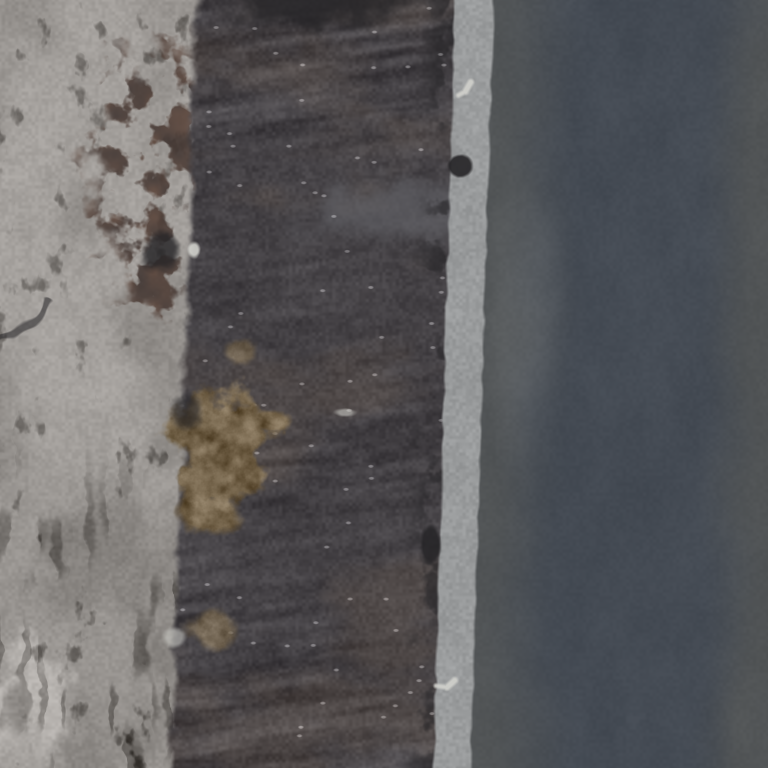
This texture is drawn by a WebGL 1 fragment shader. Its source:

```glsl
precision highp float;
// Aerial view of a roadside: worn concrete, raked soil with moss, a pale curb and asphalt.
uniform vec2 u_resolution;

const vec3 CONCRETE = vec3(0.645, 0.630, 0.615);
const vec3 CONCRETE_STAIN = vec3(0.50, 0.485, 0.47);
const vec3 SOIL = vec3(0.268, 0.256, 0.270);
const vec3 SOIL_BROWN = vec3(0.325, 0.295, 0.285);
const vec3 SOIL_DUST = vec3(0.385, 0.385, 0.405);
const vec3 CURB = vec3(0.600, 0.608, 0.612);
const vec3 ASPHALT = vec3(0.268, 0.293, 0.328);
const vec3 ASPHALT_WORN = vec3(0.318, 0.330, 0.336);
const vec3 MOSS = vec3(0.475, 0.405, 0.295);
const vec3 RUST = vec3(0.36, 0.265, 0.22);
const vec3 DARK = vec3(0.145, 0.14, 0.15);
const vec3 CHALK = vec3(0.82, 0.82, 0.80);
const float EDGE_BLUR = 0.0025;

float hash(vec2 p) {
  p = fract(p * vec2(0.1031, 0.1130));
  p += dot(p, p.yx + 33.33);
  return fract((p.x + p.y) * p.x * 7.31);
}

float noise(vec2 p) {
  vec2 i = floor(p), f = fract(p);
  f = f * f * (3.0 - 2.0 * f);
  return mix(mix(hash(i), hash(i + vec2(1, 0)), f.x),
             mix(hash(i + vec2(0, 1)), hash(i + vec2(1, 1)), f.x), f.y);
}

float fbm(vec2 p) {
  float sum = 0.0, amp = 0.533;
  for (int i = 0; i < 4; i++) {
    sum += amp * noise(p);
    p = mat2(1.6, 1.2, -1.2, 1.6) * p + 17.3;
    amp *= 0.5;
  }
  return sum;
}

// Soft elliptical mask; rough shifts its outline.
float blob(vec2 p, vec2 center, vec2 radius, float rough, float blur) {
  return 1.0 - smoothstep(1.0 - blur, 1.0 + blur, length((p - center) / radius) + rough);
}

float segment(vec2 p, vec2 a, vec2 b, float width) {
  vec2 d = b - a;
  float t = clamp(dot(p - a, d) / dot(d, d), 0.0, 1.0);
  return 1.0 - smoothstep(width - EDGE_BLUR, width + EDGE_BLUR, length(p - a - d * t));
}

vec3 concrete(vec2 p, float rough, float grit) {
  float stain = smoothstep(0.40, 0.72, fbm(p * vec2(9.0, 7.0) + 3.0));
  vec3 c = mix(CONCRETE, CONCRETE_STAIN, 0.55 * stain);
  c += 0.06 * (grit - 0.5) + 0.05 * (fbm(p * 35.0) - 0.5);
  // Vertical scrapes in the lower part
  float low = 1.0 - smoothstep(0.25, 0.48, p.y);
  float scrape = smoothstep(0.57, 0.82, noise(vec2(p.x * 95.0 + 2.0 * rough, p.y * 13.0)));
  c -= (0.05 + 0.17 * scrape * smoothstep(0.3, 0.6, noise(p * 14.0))) * low;
  c += 0.13 * blob(p, vec2(0.035, 0.06), vec2(0.055, 0.10), rough, 0.3);
  // Pits, crack and rust clusters
  c -= 0.20 * smoothstep(0.68, 0.82, fbm(p * vec2(38.0, 27.0) + 9.0));
  vec2 q = p + 0.025 * (vec2(noise(p * 45.0), noise(p * 45.0 + 20.0)) - 0.5);
  c = mix(c, DARK, 0.55 * segment(q, vec2(0.0, 0.55), vec2(0.065, 0.61), 0.006));
  float area = blob(p, vec2(0.195, 0.765), vec2(0.075, 0.155), rough, 0.25);
  float flakes = smoothstep(0.49, 0.62, fbm(p * 34.0 + 5.0));
  c = mix(c, mix(RUST, DARK, 0.6 * noise(p * 60.0)), 0.85 * area * flakes);
  return mix(c, DARK, 0.8 * blob(p, vec2(0.211, 0.673), vec2(0.020, 0.022), rough, 0.35));
}

vec3 soil(vec2 p, float rough, float grit) {
  float wave = p.y - 0.14 * p.x + 0.022 * fbm(p * vec2(5.0, 9.0));
  float ridge = noise(vec2(p.x * 8.0, wave * 82.0)) - 0.5;
  ridge += 0.5 * (noise(vec2(p.x * 17.0, wave * 160.0) + 8.0) - 0.5);
  vec3 c = mix(SOIL, SOIL_BROWN, 0.75 * smoothstep(0.45, 0.75, fbm(p * vec2(6.0, 12.0))));
  c += ridge * 0.12 * smoothstep(0.2, 0.65, noise(p * vec2(5.0, 8.0) + 4.0));
  c += 0.06 * (grit - 0.5) + 0.06 * (fbm(p * 45.0) - 0.5);
  c = mix(c, SOIL_DUST, 0.65 * blob(p, vec2(0.52, 0.725), vec2(0.11, 0.035), rough, 0.6));
  c = mix(c, DARK, 0.8 * blob(p, vec2(0.41, 1.0), vec2(0.12, 0.034), rough, 0.45));
  // Dark clods gathered along the curb
  float nearCurb = smoothstep(0.055, 0.01, 0.565 + 0.027 * p.y - p.x);
  c = mix(c, DARK, 0.6 * nearCurb * smoothstep(0.52, 0.68, fbm(p * 30.0)));
  // Scattered pebbles
  vec2 cell = floor(p * 65.0);
  vec2 spot = 0.25 + 0.5 * vec2(hash(cell + 7.0), hash(cell + 31.0));
  float pebble = smoothstep(0.22, 0.06, length((fract(p * 65.0) - spot) * vec2(0.7, 1.2)));
  c += 0.24 * pebble * step(0.955, hash(cell + 53.0));
  return c;
}

vec3 asphalt(vec2 p, float grit) {
  float drift = 0.07 * (fbm(p * vec2(7.0, 5.0)) - 0.5);
  float x = p.x + drift - 0.025 * p.y;
  float worn = 1.0 - smoothstep(0.62, 0.75, x) + smoothstep(0.89, 0.98, x);
  vec3 c = mix(ASPHALT, ASPHALT_WORN, clamp(worn, 0.0, 1.0));
  c += 0.035 * (fbm(p * vec2(28.0, 16.0)) - 0.5) + 0.018 * (grit - 0.5);
  return c + 0.045 * blob(p, vec2(0.68, 0.58), vec2(0.04, 0.17), drift * 8.0, 0.6);
}

void main() {
  vec2 p = gl_FragCoord.xy / u_resolution;
  float rough = 1.1 * (fbm(p * 32.0) - 0.5);
  float grit = noise(p * 230.0);
  float wobble = 0.004 * (noise(p * 55.0) - 0.5);

  // Four vertical bands
  float soilEdge = 0.222 + 0.036 * p.y + 0.018 * rough;
  vec3 c = mix(concrete(p, rough, grit), soil(p, rough, grit),
               smoothstep(-0.006, 0.006, p.x - soilEdge));
  float curbLeft = p.x - 0.565 - 0.027 * p.y + wobble;
  float curbRight = p.x - 0.612 - 0.031 * p.y + wobble;
  vec3 curb = CURB + 0.07 * (grit - 0.5) + 0.05 * (fbm(p * 24.0) - 0.5);
  c = mix(c, curb, smoothstep(-EDGE_BLUR, EDGE_BLUR, curbLeft));
  c = mix(c, asphalt(p, grit), smoothstep(-EDGE_BLUR, EDGE_BLUR, curbRight));

  // Moss tufts
  float moss = blob(p, vec2(0.288, 0.41), vec2(0.060, 0.078), rough, 0.13);
  moss = max(moss, blob(p, vec2(0.345, 0.452), vec2(0.025, 0.012), rough, 0.3));
  moss = max(moss, blob(p, vec2(0.275, 0.335), vec2(0.038, 0.025), rough, 0.3));
  moss = max(moss, 0.7 * blob(p, vec2(0.313, 0.544), vec2(0.021, 0.015), rough, 0.35));
  moss = max(moss, 0.75 * blob(p, vec2(0.276, 0.18), vec2(0.032, 0.021), rough, 0.35));
  c = mix(c, MOSS + 0.45 * (fbm(p * 58.0) - 0.5), 0.9 * moss);
  c = mix(c, DARK, 0.6 * blob(p, vec2(0.244, 0.465), vec2(0.016, 0.018), rough, 0.4));

  // Dark holes and pale chips
  c = mix(c, DARK, 0.9 * blob(p, vec2(0.599, 0.784), vec2(0.016, 0.015), 0.3 * rough, 0.16));
  c = mix(c, DARK, 0.85 * blob(p, vec2(0.561, 0.29), vec2(0.012, 0.023), 0.5 * rough, 0.25));
  float chips = segment(p, vec2(0.597, 0.876), vec2(0.606, 0.881), 0.003);
  chips = max(chips, segment(p, vec2(0.606, 0.881), vec2(0.613, 0.893), 0.004));
  chips = max(chips, segment(p, vec2(0.568, 0.107), vec2(0.582, 0.105), 0.003));
  chips = max(chips, segment(p, vec2(0.582, 0.105), vec2(0.592, 0.114), 0.004));
  chips = max(chips, blob(p, vec2(0.252, 0.675), vec2(0.008, 0.010), rough, 0.3));
  chips = max(chips, 0.6 * blob(p, vec2(0.449, 0.463), vec2(0.013, 0.005), rough, 0.4));
  chips = max(chips, 0.6 * blob(p, vec2(0.228, 0.17), vec2(0.014, 0.010), rough, 0.4));
  c = mix(c, CHALK, 0.9 * chips);

  gl_FragColor = vec4(clamp(c, 0.0, 1.0), 1.0);
}
```
